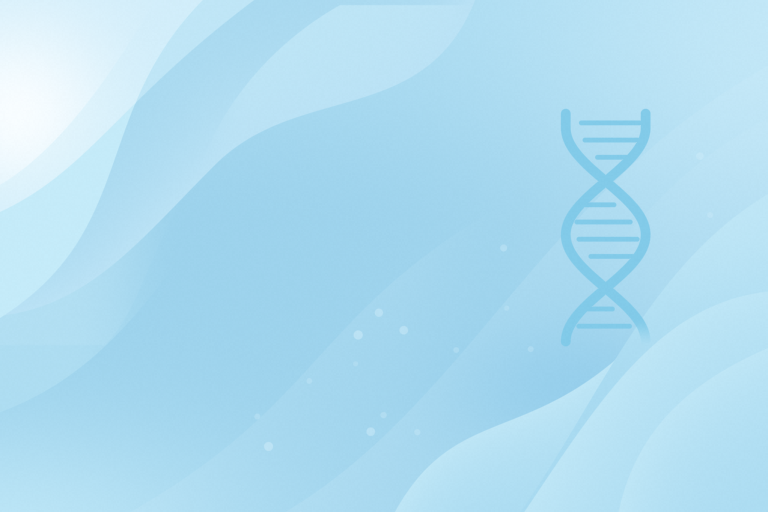
Write a Shadertoy shader that draws this background.

```glsl
// Pale blue backdrop of overlapping translucent waves with a small double helix.
// Wave borders are cubic curves turned into signed distances; the helix is a
// pair of sine strands with rungs, and soft dots are scattered by a hash.

const float PI = 3.14159265;
const vec3 MIST = vec3(.82, .93, .98);
const vec3 HELIX_BLUE = vec3(.5, .79, .91);

float hash(vec2 p) {
    vec3 q = fract(vec3(p.xyx) * .1031);
    q += dot(q, q.yzx + 33.33);
    return fract((q.x + q.y) * q.z);
}

vec2 bezier(vec4 ab, vec4 cd, float t) {
    float s = 1. - t;
    return s*s*s*ab.xy + 3.*s*s*t*ab.zw + 3.*s*t*t*cd.xy + t*t*t*cd.zw;
}

// Signed distance to a curve that runs left to right; positive above it
float above(vec2 p, vec4 ab, vec4 cd) {
    float t = .5, stride = .25;
    for (int i = 0; i < 16; i++) {
        t += bezier(ab, cd, t).x < p.x ? stride : -stride;
        stride *= .5;
    }
    float s = 1. - t;
    vec2 tangent = s*s*(ab.zw - ab.xy) + 2.*s*t*(cd.xy - ab.zw) + t*t*(cd.zw - cd.xy);
    return (p.y - bezier(ab, cd, t).y) * tangent.x / length(tangent);
}

float fill(float d, float aa) { return smoothstep(-aa, aa, d); }

float glow(vec2 p, vec2 centre, vec2 size) {
    vec2 q = (p - centre) / size;
    return exp(-dot(q, q));
}

// Opaque wave, palest along its crest
vec3 wave(vec3 col, float d, vec3 deep, vec3 pale, float falloff, float aa) {
    return mix(col, mix(deep, pale, exp(-falloff * max(d, 0.))), fill(d, aa));
}

float helixPhase(float y) { return min(PI * (y - .646) / .209, .5 * PI); }

// Distance to one sine strand; side is -1 or 1
float strand(vec2 p, float side) {
    float y = clamp(p.y, .333, .778), phase = helixPhase(y);
    float x = 1.183 + side * .078 * sin(phase);
    float slope = 1.17 * cos(phase);
    return length(vec2((p.x - x) / sqrt(1. + slope*slope), p.y - y)) - .0095;
}

// Evenly stacked rungs, fitted to the gap between the strands
float rungs(vec2 p, vec2 first, float drift, int count) {
    float d = 1.;
    for (int i = 0; i < count; i++) {
        vec2 q = abs(p - first - float(i) * vec2(drift, -.0336));
        float y = first.y - float(i) * .0336;
        float halfWidth = .078 * abs(sin(helixPhase(y))) - .0205;
        d = min(d, length(vec2(max(q.x - halfWidth, 0.), q.y)));
    }
    return d - .0047;
}

// Dots strewn between two points, with random offset, size and strength
float dots(vec2 p, vec2 from, vec2 to, float spread, int count, float aa) {
    float sum = 0.;
    for (int i = 0; i < count; i++) {
        float k = float(i), size = hash(vec2(k, 17));
        vec2 c = mix(from, to, k / float(count - 1));
        c += spread * (vec2(hash(vec2(k, 3)), hash(vec2(k, 8))) - .5);
        sum += fill(mix(.004, .009, size) - length(p - c), aa) * mix(.2, .5, size);
    }
    return min(sum, .6);
}

void mainImage(out vec4 fragColor, in vec2 fragCoord) {
    vec2 p = fragCoord / iResolution.xy * vec2(1.5, 1);
    float aa = .8 / iResolution.y;

    // Base sky, paler towards two corners
    vec3 col = mix(vec3(.615, .825, .925), vec3(.67, .86, .945), smoothstep(.55, 1., p.y));
    col = mix(col, vec3(.74, .9, .965), .95 * glow(p, vec2(0, -.05), vec2(.5, .23)));
    col = mix(col, vec3(.77, .91, .97), .9 * glow(p, vec2(1.55, .95), vec2(.5, .45)));

    // Fading folds at the left
    float d = above(p, vec4(0, .195, .146, .248), vec4(.254, .355, .361, .512));
    col = mix(col, vec3(.68, .865, .945), fill(d, aa) * smoothstep(.36, .12, p.x));
    d = above(p, vec4(.205, .326, .273, .395), vec4(.293, .512, .371, .639));
    col = mix(col, MIST, .12 * fill(d, aa) * smoothstep(.37, .2, p.x));

    // Diagonal veils rising to the right
    d = -above(p, vec4(.244, -.006, .645, .219), vec4(.605, .395, 1.016, .619));
    col = mix(col, MIST, .15 * fill(d, aa) * exp(-4. * max(d, 0.)) * smoothstep(1., .75, p.x));
    d = -above(p, vec4(.547, -.006, .918, .209), vec4(1.055, .629, 1.514, .879));
    col = mix(col, MIST, .19 * fill(d, aa) * exp(-3. * max(d, 0.)));
    d = -above(p, vec4(.996, .258, 1.172, .473), vec4(1.289, .668, 1.514, .775));
    col = mix(col, MIST, .12 * fill(d, aa) * smoothstep(1.1, 1.35, p.x));
    col = mix(col, vec3(.57, .8, .92), .7 * glow(p, vec2(1.13, .24), vec2(.22, .12)));

    // Solid waves at the lower right
    vec3 deep = vec3(.66, .855, .943), pale = vec3(.745, .9, .963);
    d = -above(p, vec4(.768, -.006, .889, .219), vec4(1.035, .121, 1.254, .346));
    col = wave(col, d, deep, pale, 9., aa);
    d = -above(p, vec4(1.012, -.006, 1.172, .219), vec4(1.27, .492, 1.514, .629));
    col = wave(col, d, deep, mix(deep, pale, smoothstep(.2, .6, p.y)), 1., aa);
    d = -above(p, vec4(1.02, -.006, 1.172, .219), vec4(1.289, .414, 1.514, .432));
    col = wave(col, d, deep, pale, 5., aa);
    d = -above(p, vec4(1.207, -.006, 1.24, .16), vec4(1.348, .258, 1.514, .326));
    col = wave(col, d, deep, pale, 6., aa);

    // Upper left ribbon with a paler lobe
    d = p.x < .42 ? above(p, vec4(0, .383, .176, .404), vec4(.273, .531, .42, .678))
        : above(p, vec4(.42, .678, .586, .844), vec4(.84, .746, .934, 1.016));
    float lobe = -above(p, vec4(.39, .668, .42, .766), vec4(.508, .902, .664, .99));
    lobe = fill(lobe, aa) * smoothstep(.36, .5, p.x);
    col = wave(col, d, mix(vec3(.65, .845, .935), pale, lobe), vec3(.73, .885, .96), 8., aa);

    // Bright sheets around the corner light
    float sheet = above(p, vec4(0, .379, .273, .551), vec4(.176, .785, .404, 1.008));
    float ray = above(p, vec4(0, .586, .176, .668), vec4(.234, .805, .502, 1.004));
    float core = above(p, vec4(0, .639, .117, .707), vec4(.225, .863, .305, 1.004));
    float light = glow(p, vec2(.03, .78), vec2(.2, .19));
    col = mix(col, vec3(.75, .9, .965), fill(ray, aa));
    col = mix(col, vec3(.77, .92, .975), fill(sheet, aa));
    col = mix(col, mix(MIST, vec3(.9, .965, .99), light), fill(min(sheet, ray), aa));
    col = mix(col, mix(MIST, vec3(.97, .99, 1), light), fill(core, aa));

    col = mix(col, MIST, dots(p, vec2(.53, .08), vec2(.96, .43), .24, 15, aa));
    col = mix(col, MIST, dots(p, vec2(1.367, .695), vec2(1.387, .58), 0., 2, aa));

    // Double helix; its right tail dissolves
    d = min(strand(p, -1.), strand(p, 1.));
    d = min(d, rungs(p, vec2(1.193, .76), .002, 3));
    d = min(d, rungs(p, vec2(1.17, .6), .0088, 4));
    d = min(d, rungs(p, vec2(1.172, .3965), .008, 2));
    float tail = p.x < 1.235 ? 1. : smoothstep(.32, .38, p.y);
    col = mix(col, HELIX_BLUE, .95 * tail * fill(-d, aa));

    // Faint grain
    col += .008 * (hash(floor(p * 340.)) - .5);
    fragColor = vec4(col, 1);
}
```
